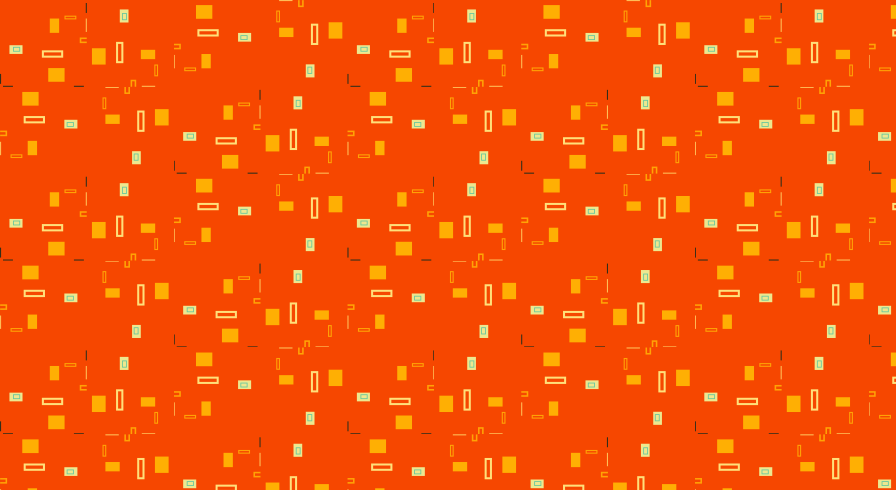
Reproduce this pattern procedurally as a Shadertoy shader.

```glsl
// A confetti of small blocks, frames and hooks on a flat ground.
// One square motif fills a grid; each cell turns it by quarter turns, stepping
// one turn per column and two per row. Boxes use exact area coverage for edges.

#define CELL 0.09694                    // cell side as a share of canvas width
#define UNITS 111.7                     // motif units per cell side
#define GROUND vec3(0.965, 0.280, 0.000)
#define AMBER vec3(1.000, 0.685, 0.010)
#define DEEP_AMBER vec3(1.000, 0.640, 0.020)
#define CREAM vec3(0.930, 0.910, 0.560)
#define WARM_CREAM vec3(1.000, 0.880, 0.480)
#define TEAL vec3(0.400, 0.780, 0.620)
#define INK vec3(0.200, 0.180, 0.100)
#define PALE vec3(1.000, 0.740, 0.340)
#define HAIRLINE 0.7                    // half width of edge strokes

// Share of a pixel of side px, centred on p, that lies inside a box.
float box(vec2 p, vec2 centre, vec2 halfSize, float px) {
    vec2 d = p - centre;
    vec2 overlap = min(d + 0.5 * px, halfSize) - max(d - 0.5 * px, -halfSize);
    overlap = clamp(overlap / px, 0.0, 1.0);
    return overlap.x * overlap.y;
}

// Hollow box with a stroke lying inside its outline.
float frame(vec2 p, vec2 centre, vec2 halfSize, float stroke, float px) {
    return box(p, centre, halfSize, px) - box(p, centre, halfSize - stroke, px);
}

// Three-sided hook, open towards +x.
float hook(vec2 p, vec2 centre, vec2 halfSize, float stroke, float px) {
    vec2 gap = vec2(0.5 * stroke, 0.0);
    return box(p, centre, halfSize, px)
         - box(p, centre + gap, halfSize - vec2(0.5 * stroke, stroke), px);
}

// Inverse quarter turns, with y pointing down.
vec2 unturn(vec2 p, int turns) {
    for (int i = 0; i < turns; i++) p = vec2(p.y, -p.x);
    return p;
}

vec3 motif(vec2 p, float px) {
    vec3 col = GROUND;

    // Solid blocks
    col = mix(col, AMBER, box(p, vec2(14.2, -22.8), vec2(6.0, 9.2), px));
    col = mix(col, AMBER, box(p, vec2(16.7, 40.5), vec2(10.5, 8.8), px));

    // Narrow frame and hook
    col = mix(col, DEEP_AMBER, frame(p, vec2(34.7, -33.3), vec2(7.6, 2.4), 1.4, px));
    col = mix(col, DEEP_AMBER, hook(p, vec2(51.2, -4.0), vec2(4.5, 3.6), 2.0, px));

    // Long pale frame
    col = mix(col, WARM_CREAM, frame(p, vec2(11.7, 13.6), vec2(13.7, 4.7), 2.6, px));

    // Pale block with a small inset frame
    col = mix(col, CREAM, box(p, vec2(-35.3, 7.9), vec2(8.4, 5.6), px));
    col = mix(col, TEAL, frame(p, vec2(-34.5, 7.5), vec2(4.6, 3.1), 1.1, px));

    // Light stroke on the edge
    float edge = 0.5 * UNITS - HAIRLINE;
    return mix(col, PALE, box(p, vec2(edge, -23.4), vec2(HAIRLINE, 8.6), px));
}

// Dark strokes near the corners of an unturned cell.
float cornerStrokes(vec2 p, float px) {
    float edge = 0.5 * UNITS - HAIRLINE;
    vec2 upright = vec2(HAIRLINE, 6.4);
    float ink = box(p, vec2(edge, -45.6), upright, px)
              + box(p, vec2(-edge, 45.6), upright, px)
              + box(p, vec2(-45.6, edge), upright.yx, px)
              + box(p, vec2(45.6, edge), upright.yx, px);
    return min(ink, 1.0);
}

void mainImage(out vec4 fragColor, in vec2 fragCoord) {
    // Grid measured from the top left corner
    vec2 grid = vec2(fragCoord.x, iResolution.y - fragCoord.y) / (iResolution.x * CELL);
    vec2 cell = floor(grid);
    vec2 p = (fract(grid) - 0.5) * UNITS;
    float px = UNITS / (iResolution.x * CELL);

    int turns = int(mod(cell.x + 2.0 * cell.y, 4.0) + 0.5);
    vec3 col = motif(unturn(p, turns), px);
    if (turns == 0) col = mix(col, INK, cornerStrokes(p, px));

    fragColor = vec4(col, 1.0);
}
```
